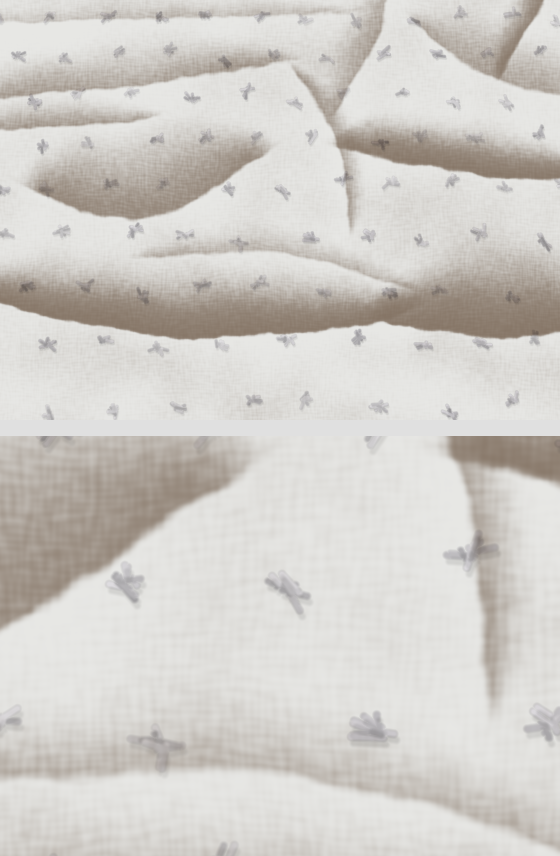
Top, the full canvas; bottom, a detail of the centre.
Give the GLSL for this texture, as a Shadertoy shader.

```glsl
// Draped off-white cotton with rows of small clipped thread tufts.
// Folds are bowed lenses, crisp at the lower shadow edge and fading upward;
// gradient noise bends them and adds the weave, short capsules form the tufts.

#define FOLD_COUNT 12
#define STRAND_COUNT 9
#define EDGE_SOFTNESS 0.006
#define EDGE_RAGGED 0.006
#define DRAPE_WARP 0.028
#define WEAVE_SCALE 190.0
#define WEAVE_DEPTH 0.075
#define TUFT_SIZE 0.125
#define TUFT_JITTER 0.30
#define SHADOW_COLOR vec3(0.52, 0.455, 0.395)
#define CLOTH_COLOR vec3(0.735, 0.712, 0.685)
#define LIGHT_COLOR vec3(0.905, 0.905, 0.895)

// Lower shadow edge of each fold: centre x, centre y, angle, half length
const vec4 PLACE[FOLD_COUNT] = vec4[](
    vec4(0.42, 0.20, -0.06, 0.64), vec4(1.20, 0.20, 0.00, 0.36),
    vec4(0.36, 0.49, 0.16, 0.33), vec4(1.10, 0.59, -0.14, 0.36),
    vec4(0.25, 0.79, 0.12, 0.52), vec4(0.12, 0.685, 0.06, 0.30),
    vec4(1.20, 0.80, -0.35, 0.30), vec4(0.79, 0.66, -1.25, 0.24),
    vec4(0.88, 0.88, 1.22, 0.20), vec4(0.66, 0.385, -0.14, 0.38),
    vec4(1.26, 0.93, 1.15, 0.16), vec4(0.35, 0.95, 0.02, 0.55));

// Bow of the edge, height of the shaded side, darkness
const vec3 SHAPE[FOLD_COUNT] = vec3[](
    vec3(0.13, 0.25, 0.88), vec3(0.06, 0.27, 0.90),
    vec3(0.13, 0.27, 0.62), vec3(0.02, 0.17, 0.85),
    vec3(0.03, 0.14, 0.48), vec3(0.03, 0.10, 0.50),
    vec3(0.08, 0.16, 0.45), vec3(-0.03, 0.08, 0.50),
    vec3(0.03, 0.12, 0.42), vec3(-0.04, 0.09, 0.36),
    vec3(0.02, 0.08, 0.70), vec3(0.02, 0.07, 0.34));

vec2 hash2(vec2 p) {
    vec3 h = fract(p.xyx * vec3(0.1031, 0.1030, 0.0973));
    h += dot(h, h.yzx + 33.33);
    return fract((h.xx + h.yz) * h.zy);
}

float gradientAt(vec2 cell, vec2 offset) {
    float a = 6.2832 * hash2(cell).x;
    return dot(vec2(cos(a), sin(a)), offset);
}

float noise(vec2 p) {
    vec2 i = floor(p), f = p - i, e = vec2(1, 0);
    vec2 w = f * f * f * (f * (f * 6.0 - 15.0) + 10.0);
    return mix(mix(gradientAt(i, f), gradientAt(i + e, f - e), w.x),
               mix(gradientAt(i + e.yx, f - e.yx), gradientAt(i + 1.0, f - 1.0), w.x), w.y);
}

// Brightness of the draped cloth, 0 in deep shadow and 1 in full light
float drapeTone(vec2 p) {
    vec2 q = p + DRAPE_WARP * vec2(noise(p * 4.0), noise(p * 4.0 + 19.0));
    float ragged = EDGE_RAGGED * (noise(p * 22.0) + 0.5 * noise(p * 50.0));
    float light = 0.80 + 0.22 * noise(q * vec2(2.2, 5.0) + 3.0) + 0.10 * noise(q * 9.0);
    float shade = 1.0;
    for (int i = 0; i < FOLD_COUNT; i++) {
        float c = cos(PLACE[i].z), s = sin(PLACE[i].z);
        vec2 r = mat2(c, -s, s, c) * (q - PLACE[i].xy);
        float u = r.x / PLACE[i].w;
        float d = r.y - SHAPE[i].x * u * u + ragged;
        float rise = d / max(SHAPE[i].y * (1.0 - u * u), 0.004);
        float ends = 1.0 - smoothstep(0.75, 1.0, abs(u));
        float side = smoothstep(-EDGE_SOFTNESS, EDGE_SOFTNESS, d);
        shade *= 1.0 - SHAPE[i].z * ends * side * (1.0 - smoothstep(-0.1, 1.0, rise));
        light += 0.10 * ends * (1.0 - side) * exp(min(d, 0.0) / 0.05);
    }
    return light * shade;
}

// Fine crossed threads, following the drape a little
float weave(vec2 p) {
    vec2 q = p + 0.02 * vec2(noise(p * 3.0), noise(p * 3.0 + 7.0));
    return noise(q * WEAVE_SCALE * vec2(0.22, 1.0)) + noise(q * WEAVE_SCALE * vec2(1.0, 0.22));
}

float segmentDistance(vec2 p, vec2 a, vec2 b) {
    vec2 ab = b - a;
    return length(p - a - ab * clamp(dot(p - a, ab) / dot(ab, ab), 0.0, 1.0));
}

// Tuft cover in x, strand brightness in y; rows close up with distance
vec2 tufts(vec2 p, float pixel) {
    vec2 spacing = vec2(0.155 - 0.035 * p.y, 0.15 - 0.065 * p.y);
    vec2 grid = vec2((p.x - 0.67) / spacing.x, -log(1.0 - 0.433 * p.y) / 0.065 + 0.25);
    grid.x += 0.37 * floor(grid.y);
    vec2 cell = floor(grid), seed = hash2(cell + 41.0);
    vec2 local = (grid - cell - 0.5 - TUFT_JITTER * (seed - 0.5)) * spacing;
    float size = TUFT_SIZE * spacing.x, cover = 0.0, tint = 0.0;
    float lean = 1.6 * (seed.y - 0.5);
    local = mat2(cos(lean), -sin(lean), sin(lean), cos(lean)) * local / size;
    for (int i = 0; i < STRAND_COUNT; i++) {
        vec2 h = hash2(cell * 7.0 + float(i) * 3.7 + 80.0);
        vec2 k = hash2(cell * 5.0 + float(i) * 9.1 + 150.0);
        vec2 root = (h - 0.5) * vec2(0.9, 0.5);
        vec2 tip = (k - 0.5) * vec2(2.3, 1.5);
        float d = segmentDistance(local, root, tip) - 0.13;
        float a = 1.0 - smoothstep(-0.08, 0.08 + pixel / size, d);
        tint = mix(tint, h.x, a);
        cover = max(cover, a);
    }
    return vec2(cover * mix(0.6, 1.0, seed.x), tint);
}

void mainImage(out vec4 fragColor, in vec2 fragCoord) {
    vec2 p = fragCoord / iResolution.y;
    float tone = drapeTone(p) + WEAVE_DEPTH * weave(p);
    tone = clamp(tone, 0.0, 1.0);
    vec3 color = mix(SHADOW_COLOR, CLOTH_COLOR, smoothstep(0.0, 1.0, tone * 1.1 + 0.05));
    color = mix(color, LIGHT_COLOR, smoothstep(0.28, 0.95, tone));

    // Lilac-grey tufts with a faint shadow below
    float pixel = 1.0 / iResolution.y;
    float under = tufts(p + vec2(-0.002, 0.005), pixel).x;
    vec2 tuft = tufts(p, pixel);
    color *= 1.0 - 0.10 * under;
    color = mix(color, color * vec3(0.92, 0.91, 0.94) * mix(0.76, 1.06, tuft.y), tuft.x);
    fragColor = vec4(color, 1.0);
}
```
